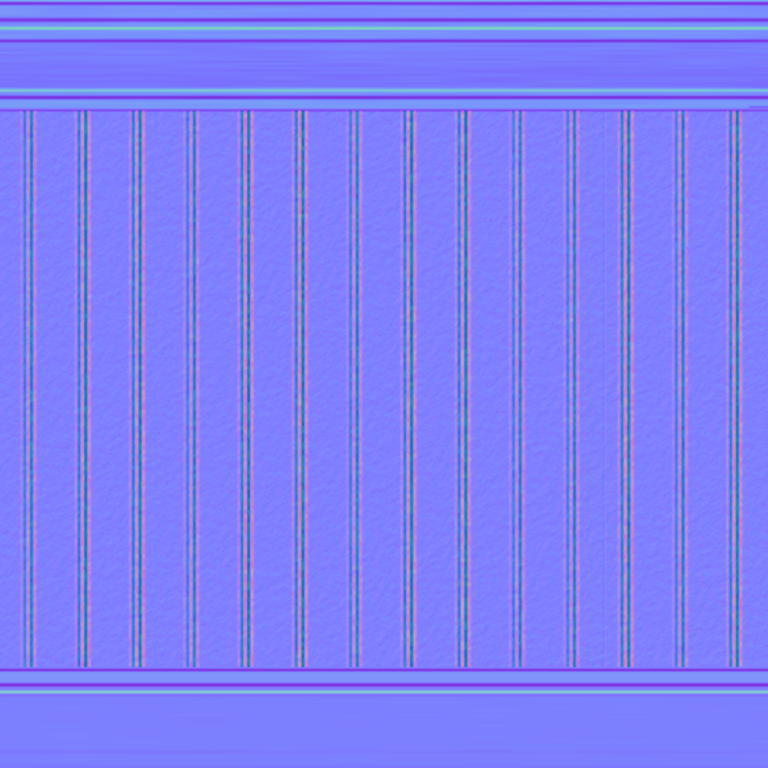
Write a WebGL 1 fragment shader that draws this texture map.

```glsl
precision highp float;
// Tangent-space normal map of beadboard wainscoting: a moulded top rail,
// fourteen double-bead grooves and a skirting board. Gaussian ridges add up
// to a surface slope, which is then normalised and encoded as colour.
uniform vec2 u_resolution;

#define UNITS 768.0          // design units across the canvas
#define GROOVE_START 28.2    // centre of the first groove
#define GROOVE_STEP 54.3     // distance between grooves
#define PANEL_TOP 110.5
#define PANEL_BOTTOM 667.0
#define GROOVE_DEPTH 1.0
#define PLASTER_BUMP 0.24
#define RAIL_GRAIN 0.12
#define STEEP_SHADE 0.32     // blue lost on steep faces

float hash(vec2 p) {
  p = fract(p * vec2(0.1031, 0.1137));
  p += dot(p, p.yx + 33.33);
  return fract((p.x + p.y) * p.x * 7.31);
}

float noise(vec2 p) {
  vec2 i = floor(p), f = fract(p);
  f = f * f * (3.0 - 2.0 * f);
  return mix(mix(hash(i), hash(i + vec2(1.0, 0.0)), f.x),
             mix(hash(i + vec2(0.0, 1.0)), hash(i + vec2(1.0, 1.0)), f.x), f.y);
}

float ridge(float x, float centre, float width) {
  float d = (x - centre) / width;
  return exp(-d * d);
}

float band(float x, float from, float to) {
  return smoothstep(from - 1.0, from + 1.0, x) * (1.0 - smoothstep(to - 1.0, to + 1.0, x));
}

float plaster(vec2 p) {
  vec2 q = vec2(p.x + 0.5 * p.y, p.y - 0.4 * p.x);
  return 0.65 * noise(q / 6.0) + 0.35 * noise(q / 3.0 + 17.0);
}

// Horizontal slope of one groove: two dark walls between three lit edges
float grooveSlope(vec2 p) {
  float index = floor((p.x - GROOVE_START) / GROOVE_STEP + 0.5);
  float x = p.x - GROOVE_START - index * GROOVE_STEP;
  float weak = 1.0 - step(0.5, mod(index, 3.0));
  weak = max(weak, 1.0 - step(0.5, abs(index - 10.0)));
  float wear = 0.75 + 0.5 * noise(vec2(index * 9.0, p.y / 4.0));
  float walls = ridge(x, -3.3, 1.4) * 0.85 + ridge(x, 3.2, 1.5) * 1.35;
  float edges = ridge(x, -6.8, 1.3) * 0.42 + ridge(x, -0.1, 1.7) * 0.9
              + ridge(x, 6.7, 1.6) * 0.75;
  return (edges * wear - walls) * mix(1.0, 0.75, weak) * GROOVE_DEPTH;
}

// Vertical slope of the top rail; y runs downwards
float railSlope(float y) {
  float s = 0.45 * ridge(y, 0.0, 1.5) + 0.14 * band(y, 6.0, 17.0);
  s -= 0.7 * ridge(y, 3.5, 1.5) + 0.7 * ridge(y, 20.0, 1.7);
  s += 0.8 * ridge(y, 28.3, 1.5) + 0.13 * band(y, 23.0, 38.0);
  s -= 0.7 * ridge(y, 41.0, 1.5);
  s -= 0.09 * smoothstep(45.0, 80.0, y) * band(y, 43.0, 87.0);
  s += 0.65 * ridge(y, 90.3, 1.6) + 0.1 * band(y, 91.0, 95.0);
  s -= 0.75 * ridge(y, 97.5, 1.6);
  s += 0.2 * band(y, 100.0, 108.0);
  return s - 0.45 * ridge(y, PANEL_TOP, 1.2);
}

// Vertical slope of the skirting board
float skirtingSlope(float y) {
  float s = -0.7 * ridge(y, 670.0, 1.4) - 0.8 * ridge(y, 685.0, 1.6);
  s += 0.16 * band(y, 672.0, 682.0);
  s += 0.8 * ridge(y, 692.0, 1.5) - 0.15 * ridge(y, 695.5, 1.2);
  return s - 0.05 * ridge(y, 752.0, 2.0) - 0.06 * ridge(y, 767.0, 2.0);
}

void main() {
  vec2 p = gl_FragCoord.xy / u_resolution * UNITS;
  p.y = UNITS - p.y;

  // Mouldings
  vec2 slope = vec2(0.0, railSlope(p.y) + skirtingSlope(p.y));
  slope.y -= 0.4 * ridge(p.y, 107.0, 1.2) * smoothstep(746.0, 752.0, p.x);

  // Long horizontal brush marks on the rail and, fainter, the skirting
  float rail = band(p.y, -5.0, 108.0);
  float skirting = band(p.y, 697.0, 780.0);
  float grain = noise(vec2(p.x / 70.0, p.y / 2.2)) - 0.5;
  slope.y += grain * RAIL_GRAIN * (rail + 0.25 * skirting);
  slope.x -= 0.03 * skirting + 0.05 * rail;

  // Grooved panel with a fine plaster texture and one faint board seam
  float panel = band(p.y, PANEL_TOP, PANEL_BOTTOM);
  float height = plaster(p);
  vec2 bump = vec2(plaster(p + vec2(1.5, 0.0)) - height,
                   plaster(p + vec2(0.0, 1.5)) - height);
  float groove = grooveSlope(p);
  slope += panel * bump * PLASTER_BUMP;
  slope.x += panel * (groove + 0.1 * ridge(p.x, 605.5, 1.1) - 0.12 * ridge(p.x, 603.5, 1.1));
  slope.y += panel * abs(groove) * 0.5 * (noise(p / vec2(3.0, 4.0)) - 0.4);

  // Encode the normal and darken the blue of the steepest faces
  vec3 normal = normalize(vec3(slope, 1.0));
  vec3 color = normal * 0.5 + 0.5;
  float steepness = dot(normal.xy, normal.xy);
  color.b -= STEEP_SHADE * steepness * (1.0 - 0.6 * smoothstep(0.0, 0.3, -normal.y));
  gl_FragColor = vec4(color, 1.0);
}
```
